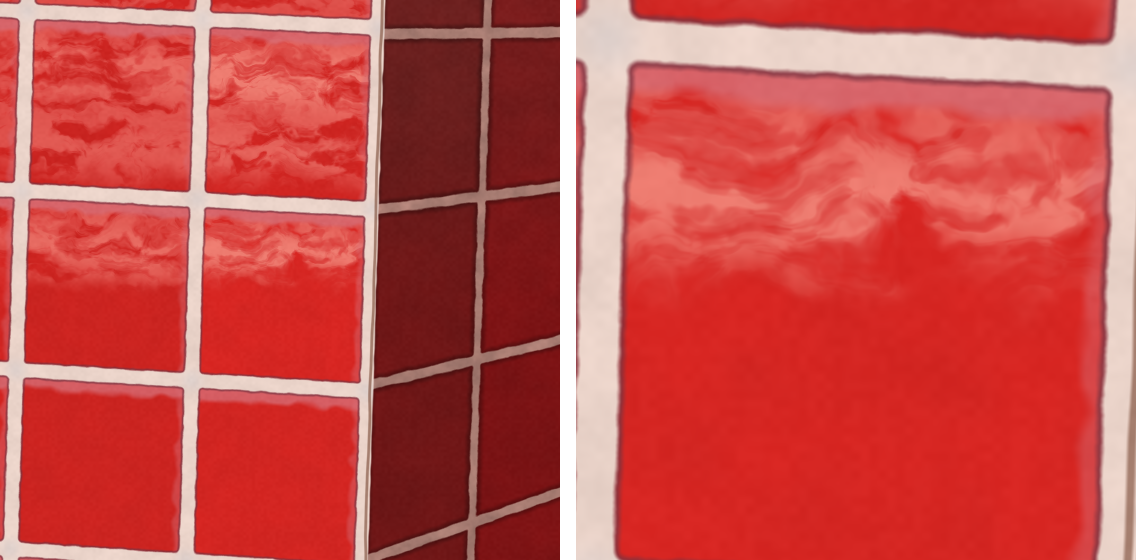
Left: the whole. Right: its middle third, enlarged.
Write a WebGL 2 fragment shader that draws this texture.

```glsl
#version 300 es
precision highp float;
// Glossy red square tiles wrapping an outside corner: a lit face on the left
// and a shaded face on the right. Each face is a skewed grid of rounded boxes;
// layered noise gives ragged grout, glaze reflections and tile variation.

uniform vec2 u_resolution;
out vec4 fragColor;

const vec3 LIT_RED = vec3(0.82, 0.145, 0.13);
const vec3 HAZE_RED = vec3(0.87, 0.31, 0.29);
const vec3 GLINT_PINK = vec3(0.94, 0.51, 0.46);
const vec3 RIM_PINK = vec3(0.84, 0.42, 0.45);
const vec3 EDGE_PLUM = vec3(0.47, 0.20, 0.25);
const vec3 LIT_GROUT = vec3(0.92, 0.83, 0.79);
const vec3 DARK_RED = vec3(0.44, 0.09, 0.09);
const vec3 DARK_GROUT = vec3(0.66, 0.49, 0.45);

float hash(vec2 p) {
    return fract(sin(dot(p, vec2(127.1, 311.7))) * 43758.5453);
}

float noise(vec2 p) {
    vec2 i = floor(p), f = fract(p);
    f = f * f * (3.0 - 2.0 * f);
    return mix(mix(hash(i), hash(i + vec2(1, 0)), f.x),
               mix(hash(i + vec2(0, 1)), hash(i + vec2(1, 1)), f.x), f.y);
}

float fbm(vec2 p) {
    float sum = 0.0, weight = 0.5;
    for (int i = 0; i < 4; i++) {
        sum += weight * noise(p);
        p = p * 2.03 + 17.0;
        weight *= 0.5;
    }
    return sum;
}

// Signed distance to the rounded tile in a cell; negative inside the tile.
float tileDistance(vec2 local, vec2 size, vec2 gap, float radius) {
    vec2 q = abs(local - 0.5) * size - (0.5 * size - gap) + radius;
    return length(max(q, 0.0)) + min(max(q.x, q.y), 0.0) - radius;
}

// Grid coordinates: x counts columns, y counts rows downward.
vec2 litGrid(vec2 p, float corner) {
    return vec2((p.x - corner) / 0.314 + 2.0,
                (p.y - 0.018 - 0.046 * p.x) / (0.3203 + 0.007 * p.x));
}

vec2 shadedGrid(vec2 p, float corner) {
    float dx = p.x - corner;
    return vec2(dx / 0.194, (p.y - 0.061 + 0.01 * dx) / (0.314 - 0.115 * dx));
}

// Wavy reflections reaching less far down the tile in each lower row.
vec3 glaze(vec2 p, vec2 local, vec2 cell) {
    float seed = hash(cell + 4.0);
    vec2 warp = vec2(fbm(p * 18.0), fbm(p * 18.0 + 31.0)) - 0.5;
    float streak = fbm(p * vec2(17.0, 44.0) + warp * 3.0 + seed * 40.0);
    float reach = 0.97 - 0.46 * cell.y - 0.08 * seed;
    float wet = 1.0 - smoothstep(reach - 0.2, reach + 0.05, local.y + 0.25 * warp.x);
    float haze = wet * smoothstep(0.27, 0.5, streak + 0.12 * (0.6 - local.y));
    float band = exp(-pow((local.y - 0.3) / 0.2, 2.0)) + 0.45 * exp(-pow((local.y - 0.72) / 0.14, 2.0));
    float glint = wet * band * smoothstep(0.42, 0.62, streak) * (0.6 + 0.4 * cell.x);
    vec3 color = LIT_RED * (0.97 + 0.06 * seed + 0.06 * (fbm(p * 25.0) - 0.5));
    color = mix(color, HAZE_RED, haze * 0.9);
    return mix(color, GLINT_PINK, clamp(glint, 0.0, 0.9));
}

vec3 litFace(vec2 p, float corner, float soft) {
    vec2 grid = litGrid(p, corner), cell = floor(grid), local = fract(grid);
    vec2 size = vec2(0.314, 0.322);
    float ragged = 0.004 * (fbm(p * 60.0) - 0.47);
    float d = tileDistance(local, size, vec2(0.0125), 0.007) + ragged;
    vec3 tile = glaze(p, local, cell);

    // Pale bevel along the top and a weaker one on the right side
    float top = local.y * size.y - 0.0125, side = (1.0 - local.x) * size.x - 0.0125;
    float wave = 0.012 * (noise(p * 45.0) - 0.5);
    tile = mix(tile, RIM_PINK, 0.8 * (1.0 - smoothstep(0.014, 0.026, top + wave)));
    tile = mix(tile, RIM_PINK, 0.45 * (1.0 - smoothstep(0.006, 0.017, side + wave)));
    tile = mix(tile, EDGE_PLUM, 0.75 * smoothstep(-0.0055, -0.001, d));

    // Grout, with a brown crack where the two faces meet
    vec3 grout = LIT_GROUT * (0.96 + 0.08 * fbm(p * 30.0));
    grout = mix(grout, vec3(0.80, 0.80, 0.82), 0.35 * (1.0 - smoothstep(0.0, 0.03, length((local - round(local)) * size))));
    float crack = abs(p.x - corner - 0.004 - 0.003 * noise(p * 20.0));
    grout = mix(grout, vec3(0.55, 0.38, 0.31), 0.75 * (1.0 - smoothstep(0.001, 0.004, crack)));
    return mix(tile, grout, smoothstep(-soft, soft, d));
}

vec3 shadedFace(vec2 p, float corner, float soft) {
    vec2 grid = shadedGrid(p, corner), cell = floor(grid), local = fract(grid);
    vec2 size = vec2(0.194, 0.314 - 0.115 * (p.x - corner));
    float d = tileDistance(local, size, vec2(0.0065, 0.009), 0.004);
    d += 0.005 * (fbm(p * 55.0) - 0.47);
    vec3 tile = DARK_RED + vec3(0.045, -0.015, -0.01) * cell.x;
    tile += vec3(-0.02, 0.035, 0.03) * (1.0 - smoothstep(0.1, 0.6, p.y));
    tile *= 0.93 + 0.14 * fbm(p * 22.0) + 0.06 * (hash(cell) - 0.5);
    tile *= 1.0 - 0.3 * smoothstep(-0.012, 0.0, d);
    vec3 grout = DARK_GROUT * (0.85 + 0.3 * fbm(p * 40.0));
    return mix(tile, grout, smoothstep(-soft, soft, d));
}

void main() {
    vec2 p = gl_FragCoord.xy / u_resolution;
    p.y = 1.0 - p.y;
    float soft = max(0.002, 1.0 / u_resolution.y);
    float corner = 0.6775 - 0.031 * p.y;
    float turn = smoothstep(-soft, soft, p.x - corner - 0.0105 - 0.002 * (noise(p * 50.0) - 0.5));
    vec3 color = mix(litFace(p, corner, soft), shadedFace(p, corner, soft), turn);
    color += 0.02 * (noise(p * 190.0) - 0.5);
    fragColor = vec4(clamp(color, 0.0, 1.0), 1.0);
}
```
